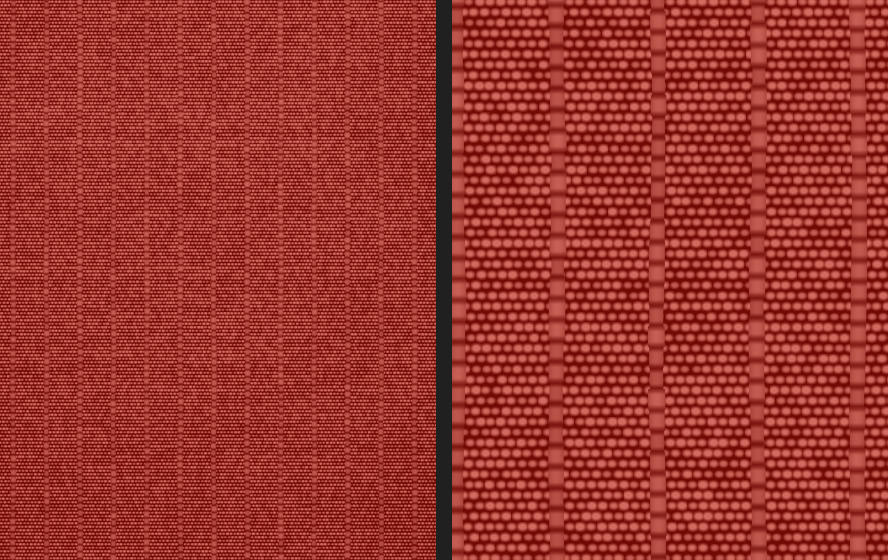
Left, the full canvas; right, a detail of the centre.
Write a WebGL 2 fragment shader that draws this texture.

```glsl
#version 300 es
precision highp float;

uniform vec2 u_resolution;
out vec4 outColor;

#define RIBS 13.03        // raised ribs across
#define RIB_SHIFT 0.11    // puts the first rib near the left edge
#define RIB_WIDTH 0.15    // share of one period
#define COLUMNS 8.0       // stitches between two ribs
#define DASHES 80.0       // rib dashes down; two weave rows each
#define STITCH_VARIATION 0.42
#define ROW_VARIATION 0.14
#define WAVER 0.0009
#define SAMPLES 3
#define DARK_RED vec3(0.47, 0.07, 0.04)
#define LIGHT_RED vec3(0.79, 0.38, 0.34)

float hash(vec2 p) {
    p = fract(p * vec2(0.1031, 0.1137));
    p += dot(p, p.yx + 33.33);
    return fract((p.x + p.y) * p.x * 47.3);
}

// Layered sines, roughly -1 to 1
float waves(vec2 p) {
    float sum = 0.0, gain = 0.5;
    for (int i = 0; i < 4; i++) {
        sum += gain * sin(p.x + 1.7 * sin(p.y)) * cos(p.y - 0.6 * p.x);
        p = mat2(1.6, 1.2, -1.2, 1.6) * p + 2.3;
        gain *= 0.55;
    }
    return sum;
}

// Plain weave: staggered soft stitches of uneven size
float weaveTone(float along, float period, float y) {
    float row = floor(y * DASHES * 2.0);
    float column = along * COLUMNS + 0.5 * mod(row, 2.0);
    vec2 cell = vec2(floor(column) + period * 17.0, row);
    vec2 local = vec2(fract(column), fract(y * DASHES * 2.0)) - 0.5;
    local.x += 0.16 * (hash(cell + 41.0) - 0.5);
    float stitch = 1.0 - smoothstep(0.1, 0.68, length(local * vec2(0.9, 1.15)));
    float uneven = STITCH_VARIATION * (hash(cell) - 0.5)
                 + ROW_VARIATION * (hash(vec2(row, 71.0)) - 0.5);
    return mix(-0.25, 1.16, stitch) + uneven;
}

// Rib: a column of long rounded floats
float ribTone(float across, float dash, float chance) {
    float body = 1.0 - smoothstep(0.2, 0.5, abs(fract(dash) - 0.5));
    float rounded = 1.0 - 0.3 * min(across * across, 1.0);
    return mix(0.12, 0.84, body) * rounded + 0.26 * (chance - 0.5);
}

float clothTone(vec2 uv) {
    uv.x += WAVER * sin(uv.y * 23.0 + 3.0 * sin(uv.x * 9.0));
    float x = uv.x * RIBS + RIB_SHIFT;
    float fromRib = fract(x) - 0.5;
    float halfRib = RIB_WIDTH * 0.5;

    // Each float of a rib has its own width
    float dash = uv.y * DASHES + 0.2 * sin(floor(x) * 2.4);
    float chance = hash(vec2(floor(x) + 200.0, floor(dash)));
    float edge = abs(fromRib) - halfRib * (0.85 + 0.3 * chance);
    float soft = 0.5 * RIBS / u_resolution.x;

    // Ground coordinate runs from rib edge to rib edge
    float along = (fract(x + 0.5) - halfRib) / (1.0 - RIB_WIDTH);
    float ground = weaveTone(along, floor(x + 0.5), uv.y);
    ground -= 0.14 * exp(-max(edge, 0.0) * 40.0);
    float rib = ribTone(fromRib / halfRib, dash, chance);
    return mix(rib, ground, smoothstep(-soft, soft, edge));
}

void main() {
    // Average several samples so fine threads stay smooth
    float tone = 0.0;
    for (int j = 0; j < SAMPLES; j++) {
        for (int i = 0; i < SAMPLES; i++) {
            vec2 offset = (vec2(i, j) + 0.5) / float(SAMPLES) - 0.5;
            tone += clothTone((gl_FragCoord.xy + offset) / u_resolution);
        }
    }
    tone /= float(SAMPLES * SAMPLES);

    // Soft light: paler above, dim near the corners
    vec2 uv = gl_FragCoord.xy / u_resolution;
    vec2 centred = uv - 0.5;
    tone += 0.11 * centred.y + 0.04 - 0.25 * dot(centred, centred);
    tone += 0.05 * waves(uv * vec2(7.0, 9.0));

    outColor = vec4(mix(DARK_RED, LIGHT_RED, clamp(tone, -0.1, 1.12)), 1.0);
}
```
